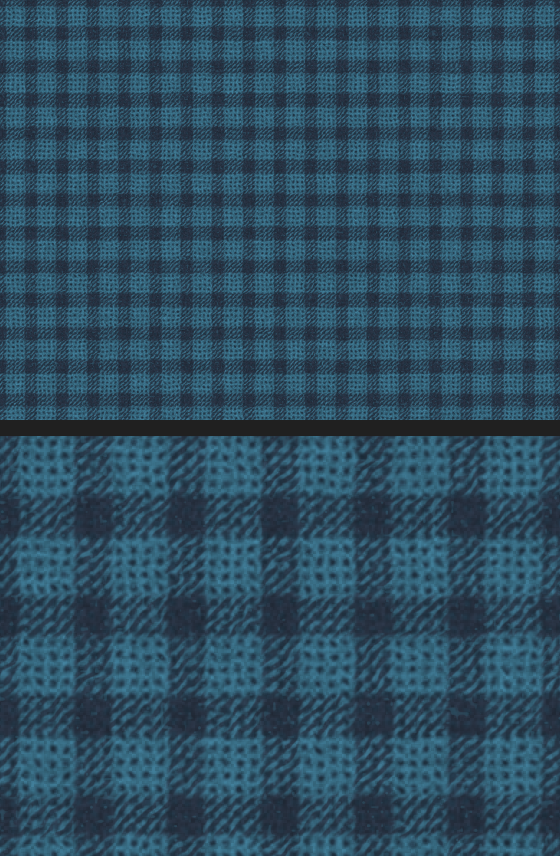
Top: the whole. Bottom: its middle third, enlarged.
This texture is drawn by a WebGL 2 fragment shader. Its source:

```glsl
#version 300 es
precision highp float;
// Woven twill gingham: navy bands crossing over teal wool cloth.

uniform vec2 u_resolution;
out vec4 fragColor;

const float TAU = 6.2831853;
const vec2 REPEATS = vec2(18.0, 12.6);       // checks across and down
const vec2 RIBS = vec2(7.0, 7.5);            // twill ribs per check
const vec2 BAND_HALF = vec2(0.205, 0.205);   // half width of navy bands
const float BAND_SOFTNESS = 0.045;
const vec2 GRAIN_CELLS = vec2(512.0, 384.0);
const float GRAIN_STRENGTH = 0.34;
const float YARN_STRENGTH = 0.16;
const float FLOAT_CONTRAST = 0.72;           // how cleanly one yarn hides the other
const float RAGGEDNESS = 1.1;                // breaks in the twill floats
const float PIT_STRENGTH = 0.95;
const float FLECK_STRENGTH = 0.35;
const vec3 TEAL = vec3(0.222, 0.430, 0.522);
const vec3 NAVY = vec3(0.150, 0.188, 0.248);
const vec3 GAP = vec3(0.130, 0.205, 0.268);

float hash(vec2 p) {
    vec3 q = fract(vec3(p.xyx) * 0.1031);
    q += dot(q, q.yzx + 33.33);
    return fract((q.x + q.y) * q.z);
}

float noise(vec2 p) {
    vec2 cell = floor(p);
    vec2 f = fract(p);
    f = f * f * (3.0 - 2.0 * f);
    float low = mix(hash(cell), hash(cell + vec2(1.0, 0.0)), f.x);
    float high = mix(hash(cell + vec2(0.0, 1.0)), hash(cell + 1.0), f.x);
    return mix(low, high, f.y);
}

// 1 inside the navy bands, which are centred on whole numbers
vec2 navyBands(vec2 check, vec2 pixel) {
    vec2 d = abs(fract(check + 0.5) - 0.5);
    vec2 edge = max(pixel, vec2(BAND_SOFTNESS));
    return 1.0 - smoothstep(BAND_HALF - edge, BAND_HALF + edge, d);
}

void main() {
    vec2 uv = gl_FragCoord.xy / u_resolution;
    vec2 pixelCheck = REPEATS / u_resolution;
    vec2 pixelRib = pixelCheck * RIBS;
    vec2 grainPos = uv * GRAIN_CELLS;

    // Checks are counted from the top left, with uneven threads
    vec2 check = vec2(uv.x, 1.0 - uv.y) * REPEATS;
    vec2 wobble = vec2(noise(check * vec2(3.0, 9.0)),
                       noise(check * vec2(9.0, 3.0) + 71.0)) - 0.5;
    vec2 bands = navyBands(check + wobble * 0.05, pixelCheck);
    vec2 rib = check * RIBS + wobble * 0.4;

    // Fade the weave to its mean where pixels cannot resolve it
    float detail = 1.0 - smoothstep(0.35, 0.7, max(pixelRib.x, pixelRib.y));

    // Ragged diagonal twill floats, rising to the right
    float ragged = (noise(grainPos * 0.6 + 53.0) - 0.5) * RAGGEDNESS;
    float wave = sin(TAU * (rib.x + rib.y)) + ragged;
    float cover = smoothstep(-1.0, 1.0, wave) - 0.5;
    float warpOnTop = 0.5 + cover * FLOAT_CONTRAST * detail;
    vec3 warp = mix(TEAL, NAVY, bands.x);
    vec3 weft = mix(TEAL, NAVY, bands.y);
    vec3 color = mix(weft, warp, warpOnTop);

    // Dark pits where the threads dip between ribs
    vec2 dip = 0.5 + 0.5 * cos(TAU * rib);
    float pits = mix(0.25, dip.x * dip.y * (1.0 + ragged * 0.5), detail);
    color = mix(color, GAP, clamp(pits * PIT_STRENGTH, 0.0, 1.0));

    // Uneven yarn, fibre grain and stray teal flecks
    float slub = mix(noise(grainPos * vec2(0.06, 0.7)),
                     noise(grainPos * vec2(0.7, 0.06) + 19.0), warpOnTop);
    float grain = hash(floor(grainPos)) * 0.5 + noise(grainPos * 0.8) * 0.5;
    color *= 1.0 + YARN_STRENGTH * (slub - 0.5) + GRAIN_STRENGTH * (grain - 0.5);
    float fleck = smoothstep(0.72, 0.95, noise(grainPos * 0.7 + 137.0));
    color = mix(color, TEAL, fleck * FLECK_STRENGTH);

    fragColor = vec4(color, 1.0);
}
```
